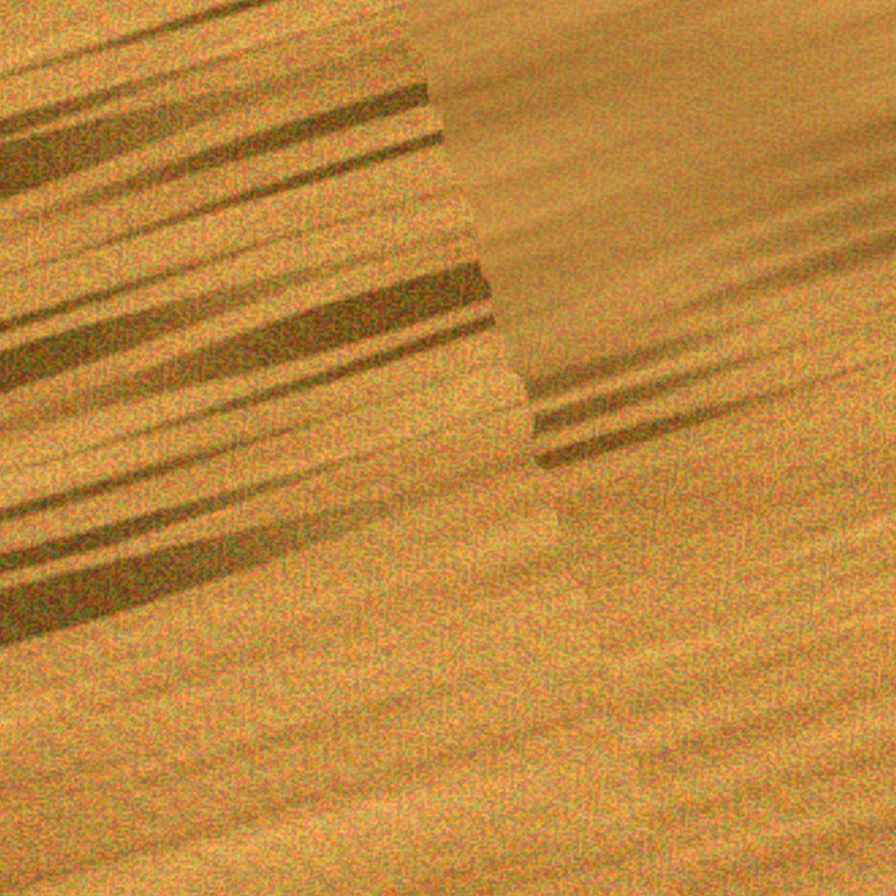
This texture is drawn by a WebGL 1 fragment shader. Its source:

```glsl
precision highp float;
uniform vec2 u_resolution;

float hash(vec2 p) {
  return fract(sin(dot(p, vec2(127.1, 311.7))) * 43758.5453);
}

float noise(vec2 p) {
  vec2 i = floor(p), f = fract(p);
  f = f * f * (3.0 - 2.0 * f);
  return mix(mix(hash(i), hash(i + vec2(1.0, 0.0)), f.x),
             mix(hash(i + vec2(0.0, 1.0)), hash(i + vec2(1.0, 1.0)), f.x), f.y);
}

// Soft band that thins and pales as taper falls to 0
float streak(float offset, float halfWidth, float soft, float taper) {
  float w = halfWidth * mix(0.3, 1.0, taper);
  return (1.0 - smoothstep(w - soft, w + soft, abs(offset))) * mix(0.3, 1.0, taper);
}

// Dark streaks left of the seam, strongest either at the seam or far from it
float leftStreaks(float across, float dist) {
  float shade = 0.0;
  for (int n = 0; n < 12; n++) {
    float i = float(n);
    float center = 0.295 + 0.053 * i + 0.016 * (hash(vec2(i, 4.0)) - 0.5);
    float halfWidth = 0.007 + 0.024 * pow(0.5 + 0.5 * cos(i * 1.4), 3.0);
    float nearSeam = step(0.5, fract(i * 0.23));
    float taper = mix(smoothstep(0.08, 0.55, dist),
                      1.0 - smoothstep(0.12, 0.6, dist), nearSeam);
    shade = max(shade, streak(across - center, halfWidth, 0.005, taper));
  }
  return shade;
}

// Right of the seam the streaks blur and weaken upward
float rightStreaks(float across, float dist) {
  float shade = 0.0;
  for (int n = 0; n < 7; n++) {
    float i = float(n);
    float center = 0.282 + 0.041 * i;
    float taper = mix(smoothstep(0.05, 0.45, dist),
                      1.0 - smoothstep(0.06, 0.35, dist), step(i, 2.5));
    float band = streak(across - center, 0.01 + 0.002 * i, 0.004 + 0.003 * i, taper);
    shade = max(shade, band * (0.95 - 0.09 * i));
  }
  return shade;
}

void main() {
  vec2 uv = gl_FragCoord.xy / u_resolution;
  float along = dot(uv, vec2(0.956, 0.292));
  float across = dot(uv, vec2(-0.292, 0.956));

  // Ragged seam, square to the streaks
  float dist = along - 0.72 - 0.014 * (noise(vec2(across * 45.0, 2.0)) - 0.5);
  float right = smoothstep(-0.004, 0.004, dist);
  float side = step(0.0, dist) * 17.0;

  // Fine fibres drawn out along the streaks
  float warp = 0.012 * (noise(vec2(along * 4.0, across * 9.0 + side)) - 0.5);
  float v = across + warp;
  float fibre = 0.5 * noise(vec2(along * 2.5 + side, v * 28.0))
              + 0.3 * noise(vec2(along * 4.0 + side, v * 65.0))
              + 0.2 * noise(vec2(along * 9.0 + side, v * 130.0)) - 0.5;

  float shade = mix(leftStreaks(v, -dist), rightStreaks(v, dist), right);
  shade *= 0.9 + 0.5 * fibre;

  // Broad tan haze in the upper right
  float haze = right * smoothstep(0.3, 0.5, across)
             * noise(vec2(along * 3.0, across * 9.0));
  shade = max(shade, 0.45 * haze);

  vec3 gold = vec3(0.79, 0.565, 0.27);
  vec3 umber = vec3(0.45, 0.31, 0.11);
  vec3 color = mix(gold, umber, clamp(shade, 0.0, 1.0));
  color += fibre * vec3(0.22, 0.21, 0.15) * (1.0 - 0.5 * shade);

  // Coloured grain, calmer in the haze
  vec2 g = uv * 330.0;
  vec3 grain = vec3(noise(g), noise(g + 411.3), noise(g + 823.7)) - 0.5;
  float calm = right * smoothstep(0.25, 0.55, across);
  color += grain * vec3(0.36, 0.26, 0.26) * (1.0 - 0.45 * calm);

  gl_FragColor = vec4(clamp(color, 0.0, 1.0), 1.0);
}
```
